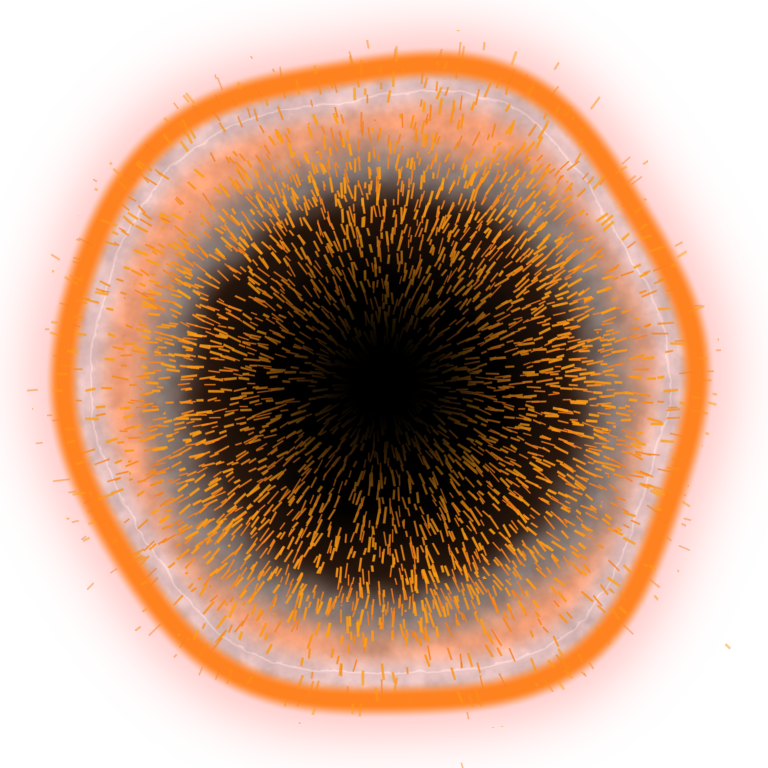
Reproduce this background procedurally as a three.js fragment shader.

```glsl
varying vec2 vUv;

const float TAU = 6.2831853;
const float RING_RADIUS = 0.416;
const float RING_CORE = 0.006;
const float RING_FADE = 0.024;
const float GLOW_WIDTH = 0.062;
const vec2 CORE_SHIFT = vec2(0.007, -0.010);
const int STREAK_LAYERS = 6;
const float STREAK_ROW = 0.034;
const float STREAK_COLUMN = 0.014;
const float STREAK_WIDTH = 0.0015;
const float EDGE = 0.0012;

const vec3 WHITE = vec3(1.0);
const vec3 GLOW_PINK = vec3(1.0, 0.81, 0.80);
const vec3 RIM_PINK = vec3(0.88, 0.74, 0.73);
const vec3 HAZE_ORANGE = vec3(0.97, 0.63, 0.47);
const vec3 ASH = vec3(0.54, 0.48, 0.46);
const vec3 EMBER_BROWN = vec3(0.16, 0.09, 0.05);
const vec3 RING_ORANGE = vec3(1.0, 0.51, 0.13);
const vec3 STREAK_AMBER = vec3(1.0, 0.63, 0.08);
const vec3 STREAK_ORANGE = vec3(0.96, 0.48, 0.12);

vec3 hash3(vec3 p) {
  p = fract(p * vec3(0.1031, 0.1030, 0.0973));
  p += dot(p, p.yxz + 33.33);
  return fract((p.xxy + p.yxx) * p.zyx);
}

float noise(vec2 p) {
  vec2 cell = floor(p);
  vec2 f = fract(p);
  f = f * f * (3.0 - 2.0 * f);
  float a = hash3(vec3(cell, 7.0)).x;
  float b = hash3(vec3(cell + vec2(1.0, 0.0), 7.0)).x;
  float c = hash3(vec3(cell + vec2(0.0, 1.0), 7.0)).x;
  float d = hash3(vec3(cell + 1.0, 7.0)).x;
  return mix(mix(a, b, f.x), mix(c, d, f.x), f.y);
}

float fbm(vec2 p) {
  float sum = 0.0;
  float gain = 0.5;
  for (int i = 0; i < 4; i++) {
    sum += gain * noise(p);
    p = mat2(0.8, 0.6, -0.6, 0.8) * p * 2.03 + 11.7;
    gain *= 0.5;
  }
  return sum;
}

vec2 wave(float angle) {
  return vec2(cos(angle), sin(angle));
}

// Wobbling outline as a short sum of harmonics
float outline(float angle) {
  float wobble = dot(vec2(-3.7, -1.1), wave(angle));
  wobble += dot(vec2(-6.4, -5.5), wave(2.0 * angle));
  wobble += dot(vec2(-4.6, 1.0), wave(3.0 * angle));
  wobble += dot(vec2(-3.8, -2.8), wave(4.0 * angle));
  wobble += dot(vec2(3.0, 1.9), wave(5.0 * angle));
  wobble += dot(vec2(6.6, 4.6), wave(6.0 * angle));
  return RING_RADIUS + wobble * 0.001;
}

// One radial streak per polar cell: x is coverage, y is a random tint
vec2 streak(float turn, float radius, float layer, float density) {
  float offset = layer * 0.381;
  float row = floor(radius / STREAK_ROW + offset);
  float rowRadius = (row + 0.5 - offset) * STREAK_ROW;
  float columns = max(3.0, floor(TAU * rowRadius / STREAK_COLUMN));
  float column = fract(turn + layer * 0.137) * columns;
  vec3 shape = hash3(vec3(floor(column), row, layer + 3.0));
  vec3 style = hash3(vec3(floor(column) + 57.0, row, layer + 19.0));
  vec2 q = vec2((fract(column) - 0.5) * TAU * radius / columns, radius - rowRadius);
  q -= (shape.xy - 0.5) * vec2(0.006, 0.010);
  q.x -= q.y * (style.x - 0.5) * 0.4;
  vec2 size = vec2(STREAK_WIDTH * mix(0.6, 1.2, style.y), mix(0.004, 0.011, shape.z));
  vec2 inside = 1.0 - smoothstep(size - EDGE, size + EDGE, abs(q));
  return vec2(inside.x * inside.y * step(style.z, density), style.y);
}

void main() {
  vec2 p = vUv - 0.5;
  float radius = length(p);
  float angle = atan(p.y, p.x);
  float edge = radius - outline(angle);
  float cloud = fbm(p * 11.0 + 20.0) - 0.47;
  float grain = fbm(p * 46.0 + 5.0) - 0.47;

  // Outer glow
  float glow = exp(-pow(max(edge, 0.0) / GLOW_WIDTH, 2.0));
  vec3 color = mix(WHITE, GLOW_PINK, glow);

  // Body: pale rim, orange haze, ash and dark core
  float body = length(p - CORE_SHIFT) + cloud * 0.045;
  vec3 inner = mix(HAZE_ORANGE, RIM_PINK, smoothstep(-0.075, -0.035, edge));
  inner = mix(ASH, inner, smoothstep(0.295, 0.358, body));
  inner = mix(EMBER_BROWN, inner, smoothstep(0.235, 0.305, body));
  inner *= smoothstep(0.13, 0.262, body);
  inner *= 1.0 + grain * 0.28;
  float crease = abs(edge + 0.035 + grain * 0.012);
  inner += 0.07 * (1.0 - smoothstep(0.0, 0.0025, crease));
  color = mix(color, inner, 1.0 - smoothstep(-0.018, 0.0, edge));

  // Glowing ring
  color = mix(color, RING_ORANGE, 1.0 - smoothstep(RING_CORE, RING_FADE, abs(edge)));

  // Radial streaks, dim at the core and sparse past the ring
  float heat = smoothstep(0.03, 0.26, radius);
  float density = mix(0.62, 0.16, smoothstep(0.29, 0.37, radius + cloud * 0.06));
  density *= 1.0 - smoothstep(-0.01, 0.055, edge);
  float opacity = mix(0.9, 0.5, smoothstep(-0.06, 0.02, edge));
  for (int i = 0; i < STREAK_LAYERS; i++) {
    vec2 mark = streak(angle / TAU + 0.5, radius, float(i), density);
    vec3 tint = mix(STREAK_ORANGE, STREAK_AMBER, mark.y) * heat;
    color = mix(color, tint, mark.x * opacity);
  }

  gl_FragColor = vec4(clamp(color, 0.0, 1.0), 1.0);
}
```
